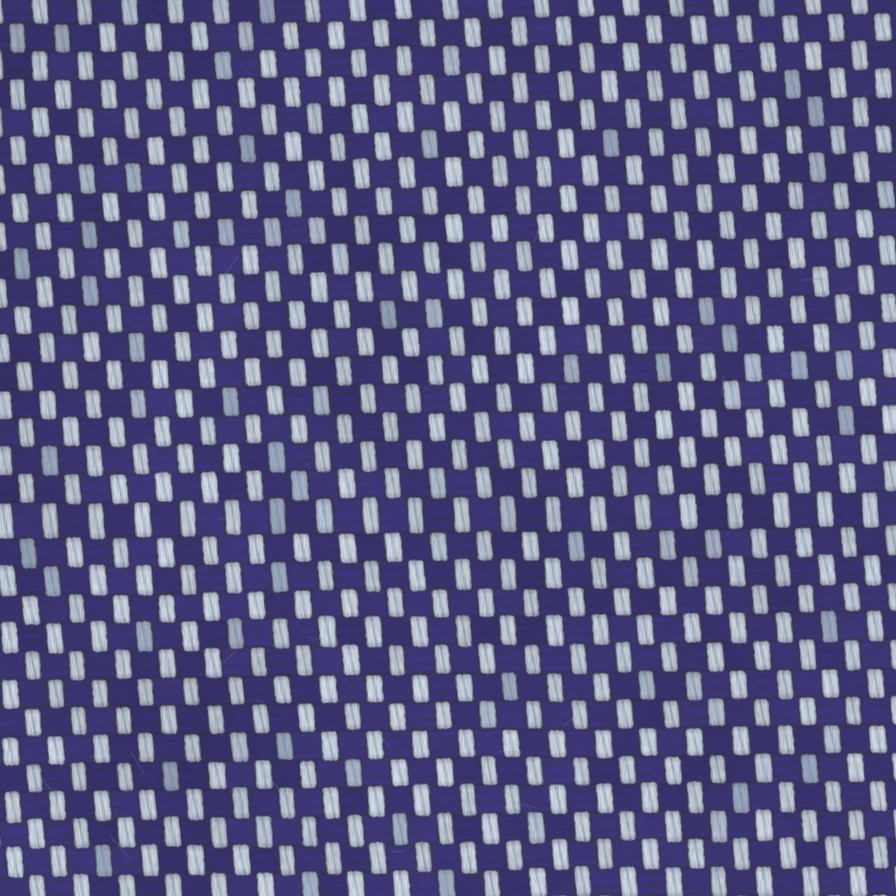
Write a three.js fragment shader that draws this texture.

```glsl
// Two-tone plain weave: pale two-ply warp floats in a checker over navy weft.
varying vec2 vUv;

const float COL_PITCH = 0.02543;  // about 39 warp columns across
const float ROW_PITCH = 0.0314;   // about 31 weft rows down
const float LONG_ROW = 0.5768;    // distance from the top to the stretched row

const vec3 NAVY_LIT = vec3(0.225, 0.203, 0.455);
const vec3 NAVY_SHADE = vec3(0.205, 0.195, 0.315);
const vec3 PLUM_SHADOW = vec3(0.235, 0.205, 0.305);
const vec3 PALE_LIT = vec3(0.79, 0.835, 0.865);
const vec3 PALE_SHADE = vec3(0.54, 0.57, 0.66);
const vec3 SLATE = vec3(0.45, 0.51, 0.63);

float hash(vec2 p) {
  vec3 q = fract(p.xyx * vec3(0.1031, 0.1030, 0.0973));
  q += dot(q, q.yzx + 33.33);
  return fract((q.x + q.y) * q.z);
}

float noise(vec2 p) {
  vec2 i = floor(p);
  vec2 f = fract(p);
  f = f * f * (3.0 - 2.0 * f);
  float low = mix(hash(i), hash(i + vec2(1.0, 0.0)), f.x);
  float high = mix(hash(i + vec2(0.0, 1.0)), hash(i + vec2(1.0, 1.0)), f.x);
  return mix(low, high, f.y);
}

float roundedBox(vec2 p, vec2 halfSize, float radius) {
  vec2 d = abs(p) - halfSize + radius;
  return length(max(d, 0.0)) + min(max(d.x, d.y), 0.0) - radius;
}

float segment(vec2 p, vec2 a, vec2 b) {
  vec2 ab = b - a;
  return length(p - a - ab * clamp(dot(p - a, ab) / dot(ab, ab), 0.0, 1.0));
}

// Nearest integer with the same parity as n
float nearestParity(float x, float n) {
  return n + 2.0 * floor((x - n) * 0.5 + 0.5);
}

// Canvas point (y down) to column and row numbers, with skew and one wide row
vec2 weaveCoords(vec2 p) {
  vec2 wobble = vec2(noise(p * 7.0), noise(p * 6.0 + 40.0)) - 0.5;
  p += 0.003 * wobble;
  float u = (p.x - 0.024 * p.y + 0.0079) / COL_PITCH;
  float d = p.y - LONG_ROW + 0.013 * (p.x - 0.36);
  return vec2(u, (d - 0.25 * clamp(d, -0.018, 0.018)) / ROW_PITCH);
}

// Navy float: rounded across, with fine horizontal strands
vec3 weftColor(vec2 w) {
  float row = floor(w.y + 0.5);
  float col = nearestParity(w.x, row + 1.0);
  vec2 q = w - vec2(col, row);
  float bulge = 1.0 - smoothstep(0.45, 1.05, abs(q.x));
  float crown = 1.0 - 0.45 * smoothstep(0.33, 0.5, abs(q.y));
  float bend = q.y + 0.06 * q.x + 0.08 * hash(vec2(col, row));
  float strand = 0.5 + 0.5 * cos(bend * 16.0);
  float grain = noise(vec2(w.x * 3.0, w.y * 13.0));
  float light = bulge * crown * (0.5 + 0.3 * strand + 0.45 * grain);
  return mix(NAVY_SHADE, NAVY_LIT, light) * (0.94 + 0.12 * hash(vec2(row, col)));
}

// Pale float over the weft: two plies, a slanted groove and worn tone
vec3 addWarp(vec3 base, vec2 w) {
  float col = floor(w.x + 0.5);
  float row = nearestParity(w.y, col);
  vec2 id = vec2(col, row);
  float seed = hash(id + 17.0);
  vec2 q = (w - id) * vec2(COL_PITCH, ROW_PITCH);
  q.x -= 0.06 * q.y + 0.0016 * (hash(id + 71.0) - 0.5);
  q.y -= 0.002 * (hash(id + 53.0) - 0.5);

  float rowScale = 0.94 + 0.12 * hash(vec2(row, 5.0));
  vec2 halfSize = vec2(0.0080 + 0.0012 * seed,
                       0.0163 * rowScale * (0.96 + 0.08 * hash(id + 29.0)));
  float fray = 0.0012 * (noise(w * vec2(9.0, 7.0)) - 0.5);
  float dist = roundedBox(q, halfSize, 0.0038) + fray;
  vec2 s = q / halfSize;

  float groove = 1.0 - smoothstep(0.04, 0.32, abs(s.x - 0.05 - 0.22 * s.y));
  float edge = smoothstep(0.55, 1.0, abs(s.x));
  float tip = smoothstep(0.5, 1.0, abs(s.y));
  float fibre = noise(vec2(q.x * 850.0, q.y * 130.0) + seed * 90.0);
  float light = 0.82 + 0.4 * (fibre - 0.4) - 0.42 * groove - 0.4 * edge - 0.5 * tip;
  vec3 pale = mix(PALE_SHADE, PALE_LIT, clamp(light, 0.0, 1.1));
  pale = mix(pale, SLATE, 0.55 * smoothstep(0.82, 1.0, hash(id + 97.0)));
  pale *= 0.95 + 0.08 * seed;

  float shadow = 1.0 - smoothstep(0.0, 0.0045, dist);
  base = mix(base, PLUM_SHADOW, 0.6 * shadow);
  return mix(base, pale, 1.0 - smoothstep(-0.0018, 0.0014, dist));
}

// Sparse loose hairs lying on the cloth
float looseHairs(vec2 p) {
  float cover = 0.0;
  for (int i = 0; i < 24; i++) {
    float n = float(i);
    vec2 a = vec2(hash(vec2(n, 3.0)), hash(vec2(n, 11.0)));
    vec2 b = a + 0.05 * (vec2(hash(vec2(n, 23.0)), hash(vec2(n, 31.0))) - 0.5);
    cover = max(cover, 1.0 - smoothstep(0.0002, 0.0016, segment(p, a, b)));
  }
  return cover;
}

void main() {
  vec2 p = vec2(vUv.x, 1.0 - vUv.y);
  vec2 w = weaveCoords(p);
  vec3 color = addWarp(weftColor(w), w);
  color = mix(color, SLATE, 0.22 * looseHairs(p));
  color *= 0.97 + 0.06 * noise(p * 5.0 + 8.0);
  gl_FragColor = vec4(color, 1.0);
}
```
